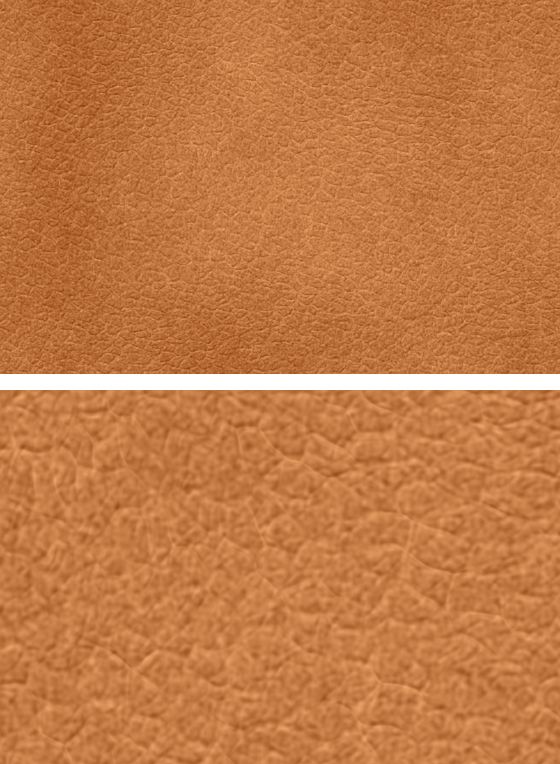
Top, the full canvas; bottom, a detail of the centre.
This texture is drawn by a Shadertoy shader. Its source:

```glsl
// Tan leather: pebbled grain with pale creases and a few long diagonal wrinkles.
// Two scales of warped Voronoi cells form a height field, shaded from above,
// then toned by broad gradient-noise stains and a fine pore speckle.

const vec3 TAN_MID = vec3(0.746, 0.455, 0.243);
const vec3 TAN_RANGE = vec3(0.100, 0.104, 0.095);
const vec2 LIGHT_DIR = vec2(-0.35, 0.94);
const float RELIEF_STEP = 0.0017;
const float COARSE_GRAIN = 32.0;
const float FINE_GRAIN = 62.0;

vec2 hash22(vec2 p) {
    vec3 q = fract(p.xyx * vec3(0.1031, 0.1030, 0.0973));
    q += dot(q, q.yzx + 33.33);
    return fract((q.xx + q.yz) * q.zy);
}

float cornerGradient(vec2 cell, vec2 offset) {
    return dot(hash22(cell) * 2.0 - 1.0, offset);
}

float gradientNoise(vec2 p) {
    vec2 i = floor(p), f = p - i;
    vec2 u = f * f * f * (f * (f * 6.0 - 15.0) + 10.0);
    vec2 e = vec2(1.0, 0.0);
    float low = mix(cornerGradient(i, f), cornerGradient(i + e, f - e), u.x);
    float high = mix(cornerGradient(i + e.yx, f - e.yx), cornerGradient(i + 1.0, f - 1.0), u.x);
    return mix(low, high, u.y);
}

float fbm(vec2 p, int octaves) {
    float sum = 0.0, weight = 1.0;
    for (int k = 0; k < octaves; k++) {
        sum += weight * gradientNoise(p);
        p = mat2(0.8, 0.6, -0.6, 0.8) * p * 2.03 + 17.3;
        weight *= 0.55;
    }
    return sum;
}

vec2 rotate(vec2 p, float angle) {
    float c = cos(angle), s = sin(angle);
    return vec2(c * p.x + s * p.y, c * p.y - s * p.x);
}

// Gap between the two nearest cell centres: zero on a crease
float creaseDistance(vec2 p) {
    vec2 home = floor(p);
    float nearest = 8.0, second = 8.0;
    for (int y = -1; y <= 1; y++)
    for (int x = -1; x <= 1; x++) {
        vec2 cell = home + vec2(x, y);
        float d = length(cell + 0.1 + 0.8 * hash22(cell + 40.0) - p);
        second = min(second, max(nearest, d));
        nearest = min(nearest, d);
    }
    return second - nearest;
}

// Bend the grain so that cells vary in size and heading
vec2 warp(vec2 p) {
    vec2 bend = vec2(gradientNoise(p * 2.3 + 5.0), gradientNoise(p * 2.3 + 31.0));
    vec2 wobble = vec2(gradientNoise(p * 30.0), gradientNoise(p * 30.0 + 70.0));
    return p + 0.08 * bend + 0.010 * wobble;
}

vec2 grainSpace(vec2 p, float frequency, float angle) {
    return rotate(p, angle) * frequency * vec2(0.82, 1.15) + 60.0;
}

float softSpot(vec2 p, vec2 centre, vec2 size) {
    vec2 d = (p - centre) / size;
    return exp(-dot(d, d));
}

// Long folds running along the given angle
float wrinkle(vec2 p, float angle) {
    float n = gradientNoise(rotate(p, angle) * vec2(4.0, 22.0) + 90.0);
    return smoothstep(0.0, 0.16, abs(n));
}

float leatherHeight(vec2 p) {
    vec2 q = warp(p);
    float coarse = smoothstep(0.0, 0.38, creaseDistance(grainSpace(q, COARSE_GRAIN, -0.45)));
    float fine = smoothstep(0.0, 0.45, creaseDistance(grainSpace(q, FINE_GRAIN, 0.55)));
    float folds = softSpot(p, vec2(0.78, 0.88), vec2(0.24, 0.14)) * wrinkle(q, -0.65)
                + softSpot(p, vec2(1.25, 0.14), vec2(0.34, 0.16)) * wrinkle(q, 0.40)
                + softSpot(p, vec2(0.14, 0.72), vec2(0.14, 0.24)) * wrinkle(q, 1.10)
                + softSpot(p, vec2(1.22, 0.68), vec2(0.30, 0.18)) * wrinkle(q, -0.35);
    return 0.62 * coarse + 0.30 * fine + 0.65 * folds;
}

float broadTone(vec2 p) {
    float stain = 0.55 * fbm(p * 2.2 + 8.0, 4);
    float glow = 0.60 * softSpot(p, vec2(0.92, 0.54), vec2(0.65, 0.42)) - 0.22;
    float streak = softSpot(p, vec2(0.18 + 0.06 * gradientNoise(p * 4.0), 0.60), vec2(0.10, 0.42));
    float corner = softSpot(p, vec2(0.45, 0.0), vec2(0.35, 0.15));
    return stain + glow - 0.36 * streak - 0.25 * corner;
}

void mainImage(out vec4 fragColor, in vec2 fragCoord) {
    vec2 p = fragCoord / iResolution.y;

    // Slope of the pebbles towards the light
    vec2 tap = LIGHT_DIR * RELIEF_STEP;
    float relief = leatherHeight(p - tap) - leatherHeight(p + tap);

    // Pale worn creases, stronger in some patches
    float crease = creaseDistance(grainSpace(warp(p), COARSE_GRAIN, -0.45));
    float wear = smoothstep(-0.25, 0.40, gradientNoise(p * 14.0 + 3.0));
    float paleLine = wear * (1.0 - smoothstep(0.02, 0.14, crease));

    // Pores and soft mottling
    float speckle = 1.25 * gradientNoise(p * 163.0) + 0.85 * gradientNoise(p * 97.0 + 11.0);
    float mottle = 0.40 * fbm(p * 26.0, 3);

    float tone = broadTone(p) + 1.35 * relief + 0.62 * paleLine + speckle + mottle - 0.03;
    fragColor = vec4(TAN_MID + TAN_RANGE * clamp(tone, -1.9, 1.7), 1.0);
}
```
